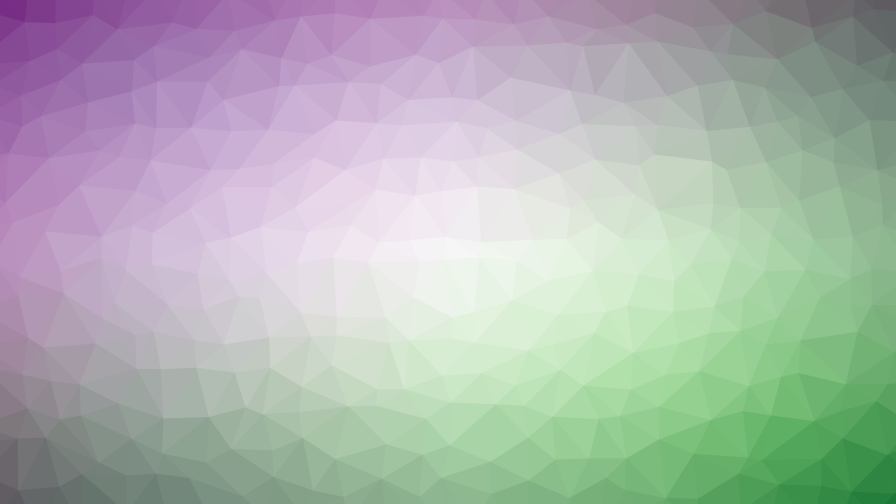
Write a WebGL 2 fragment shader that draws this background.

```glsl
#version 300 es
precision highp float;
// Low-poly mesh of flat triangles, fading from purple through white to green.

uniform vec2 u_resolution;
out vec4 fragColor;

const float ROWS = 14.0;      // mesh cells along the height
const float JITTER = 0.72;    // vertex displacement, in cells
const float SPARKLE = 0.014;  // colour shift between facets

// Linear RGB to XYZ, stored by columns
const mat3 RGB_TO_XYZ = mat3(
  0.412, 0.213, 0.019,
  0.358, 0.715, 0.119,
  0.180, 0.072, 0.950);

const vec3 RAMP[9] = vec3[9](
  vec3(0.463, 0.165, 0.514), vec3(0.600, 0.439, 0.671),
  vec3(0.761, 0.647, 0.812), vec3(0.906, 0.831, 0.910),
  vec3(0.969, 0.969, 0.969), vec3(0.851, 0.941, 0.827),
  vec3(0.651, 0.859, 0.627), vec3(0.353, 0.682, 0.380),
  vec3(0.106, 0.471, 0.216));

vec2 hash22(vec2 p) {
  vec3 q = fract(p.xyx * vec3(0.1031, 0.1030, 0.0973));
  q += dot(q, q.yzx + 33.33);
  return fract((q.xx + q.yz) * q.zy);
}

float cross2(vec2 a, vec2 b) {
  return a.x * b.y - a.y * b.x;
}

// Colours are blended as cube roots of XYZ, which is perceptually even
vec3 toPerceptual(vec3 rgb) {
  return pow(RGB_TO_XYZ * pow(rgb, vec3(2.2)), vec3(1.0 / 3.0));
}

vec3 fromPerceptual(vec3 v) {
  vec3 linearRgb = inverse(RGB_TO_XYZ) * (v * v * v);
  return pow(clamp(linearRgb, 0.0, 1.0), vec3(1.0 / 2.2));
}

vec3 ramp(float t) {
  float s = clamp(t, 0.0, 1.0) * 8.0;
  int i = int(min(s, 7.0));
  return mix(toPerceptual(RAMP[i]), toPerceptual(RAMP[i + 1]), s - float(i));
}

// Equal blend of a horizontal and a vertical ramp
vec3 gradient(vec2 uv) {
  return fromPerceptual(mix(ramp(uv.x), ramp(1.0 - uv.y), 0.5));
}

vec2 meshVertex(vec2 cell) {
  return cell + 0.5 + JITTER * (hash22(cell + 71.0) - 0.5);
}

// Distance inside the edge a-b of a counterclockwise triangle
float edgeDistance(vec2 p, vec2 a, vec2 b) {
  return cross2(b - a, p - a) / max(length(b - a), 0.0001);
}

// Facet colour in rgb, weighted by its pixel coverage in alpha
vec4 facet(vec2 p, vec2 a, vec2 b, vec2 c, vec2 meshSize, float pixel) {
  float inside = min(edgeDistance(p, a, b),
                 min(edgeDistance(p, b, c), edgeDistance(p, c, a)));
  float coverage = clamp(inside / pixel + 0.5, 0.0, 1.0);
  if (coverage <= 0.0) return vec4(0.0);
  vec2 middle = (a + b + c) / 3.0;
  vec2 shift = SPARKLE * (hash22(floor(middle * 64.0)) - 0.5);
  return vec4(gradient(middle / meshSize + shift), 1.0) * coverage;
}

// True when the diagonal a-c meets the Delaunay angle condition
bool splitAlongAC(vec2 a, vec2 b, vec2 c, vec2 d) {
  float sinB = cross2(c - b, a - b), cosB = dot(c - b, a - b);
  float sinD = cross2(a - d, c - d), cosD = dot(a - d, c - d);
  return sinB * cosD + cosB * sinD > 0.0;
}

// Two facets of one jittered cell
vec4 cellFacets(vec2 p, vec2 cell, vec2 meshSize, float pixel) {
  vec2 a = meshVertex(cell);
  vec2 b = meshVertex(cell + vec2(1.0, 0.0));
  vec2 c = meshVertex(cell + vec2(1.0, 1.0));
  vec2 d = meshVertex(cell + vec2(0.0, 1.0));
  if (splitAlongAC(a, b, c, d)) {
    return facet(p, a, b, c, meshSize, pixel)
         + facet(p, a, c, d, meshSize, pixel);
  }
  return facet(p, a, b, d, meshSize, pixel)
       + facet(p, b, c, d, meshSize, pixel);
}

void main() {
  float pixel = ROWS / u_resolution.y;
  vec2 p = gl_FragCoord.xy * pixel;
  vec2 meshSize = u_resolution * pixel;
  vec2 home = floor(p - 0.5);

  // Displaced cells overlap their neighbours
  vec4 sum = vec4(0.0);
  for (int y = -1; y <= 1; y++) {
    for (int x = -1; x <= 1; x++) {
      sum += cellFacets(p, home + vec2(x, y), meshSize, pixel);
    }
  }
  vec3 color = sum.a > 0.0 ? sum.rgb / sum.a : gradient(p / meshSize);
  fragColor = vec4(color, 1.0);
}
```
